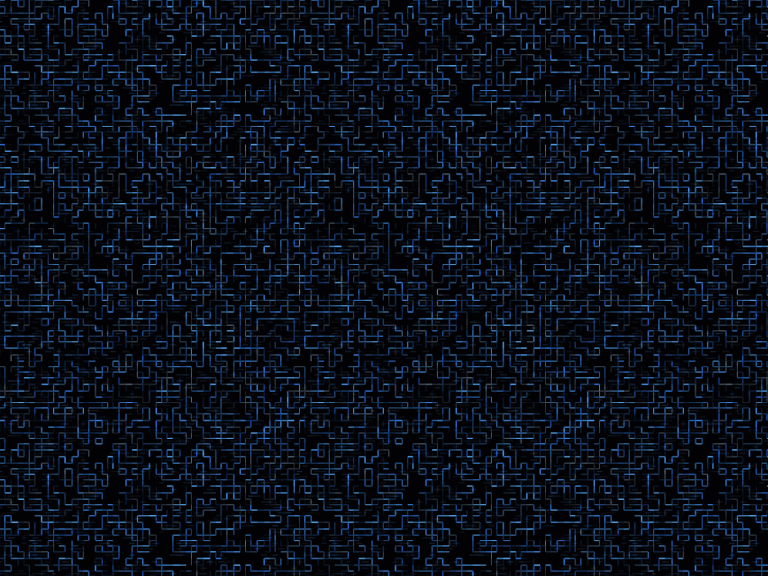
This pattern is drawn by a WebGL 2 fragment shader. Its source:

```glsl
#version 300 es
precision highp float;
// Dense maze of thin blue boxes, grids and stair steps on near black, repeating in tiles.

#define ROWS 96.0                // lattice cells over the canvas height
#define TILE vec2(50.0, 75.0)    // cells before the pattern repeats
#define LINE_WIDTH 0.17          // in cells
#define SOFTNESS 1.3             // filter width in pixels
#define VOID_LEVEL 0.2           // noise level below which cells stay empty
#define FAINT_SHARE 0.3          // share of other edges that glow faintly
#define FAINT_LIGHT 0.3
#define BACKGROUND vec3(0.008, 0.009, 0.016)
#define DEEP_BLUE vec3(0.10, 0.35, 0.80)
#define SKY_BLUE vec3(0.36, 0.70, 0.98)
#define PALE_GREY vec3(0.43, 0.49, 0.53)

uniform vec2 u_resolution;
out vec4 fragColor;

float hash(vec3 p) {
    p = fract(p * vec3(0.1031, 0.1030, 0.0973));
    p += dot(p, p.yzx + 33.33);
    return fract((p.x + p.y) * p.z);
}

float noise(vec2 p) {
    vec2 i = floor(p), f = fract(p);
    f = f * f * (3.0 - 2.0 * f);
    float low = mix(hash(vec3(i, 7.0)), hash(vec3(i + vec2(1, 0), 7.0)), f.x);
    float high = mix(hash(vec3(i + vec2(0, 1), 7.0)), hash(vec3(i + 1.0, 7.0)), f.x);
    return mix(low, high, f.y);
}

// One inside the populated areas, zero in the small dark voids
float populated(vec2 cell) {
    return step(VOID_LEVEL, noise(mod(cell, TILE) / 2.5));
}

// Random two-valued map of the cells; its contours form the closed boxes
float cellState(vec2 cell) {
    return populated(cell) * step(0.5, hash(vec3(mod(cell, TILE), 19.0)));
}

// Share of a filter of the given width around x that lies in [start, end]
float overlap(float start, float end, float x, float width) {
    float shared = min(end, x + 0.5 * width) - max(start, x - 0.5 * width);
    return clamp(shared / width, 0.0, 1.0);
}

// Light of the lattice edges in one direction; p.x runs along them, p.y across
vec3 edges(vec2 p, bool horizontal, float outline, float gaps,
           float blueTone, float greyShare, float seed, float filterWidth) {
    vec2 tile = horizontal ? TILE : TILE.yx;
    vec2 normal = horizontal ? vec2(0, 1) : vec2(1, 0);
    float line = floor(p.y + 0.5);
    float across = overlap(line - 0.5 * LINE_WIDTH, line + 0.5 * LINE_WIDTH, p.y, filterWidth);
    float row = mod(line, tile.y);
    float shift = floor(hash(vec3(row, 3.0, seed)) * 2.0);
    vec3 light = vec3(0.0);

    for (int k = -1; k <= 1; k++) {
        float start = floor(p.x) + float(k);
        float cell = mod(start, tile.x);
        float run = floor((cell + shift) / 2.0);
        vec2 node = horizontal ? vec2(cell, row) : vec2(row, cell);

        // Contour edges are bright, a few of the others faint
        float contour = outline * abs(cellState(node) - cellState(node - normal));
        contour *= step(gaps, hash(vec3(cell, row, seed + 1.0)));
        float faint = step(hash(vec3(cell, row, seed + 2.0)), FAINT_SHARE);
        float lit = max(contour, FAINT_LIGHT * faint * populated(node));

        // Hue and strength are shared by pairs of edges
        float tone = clamp(blueTone + 0.8 * (hash(vec3(run, row, seed + 3.0)) - 0.5), 0.0, 1.0);
        float grey = step(hash(vec3(run, row, seed + 4.0)), greyShare);
        vec3 hue = mix(mix(DEEP_BLUE, SKY_BLUE, tone), PALE_GREY, 0.85 * grey);
        float strength = mix(0.35, 1.1, hash(vec3(run, row, seed + 5.0))) * (1.0 - 0.3 * grey);
        strength *= mix(0.85, 1.15, fract((cell + shift) / 2.0) * 2.0);

        light += hue * strength * lit * overlap(start, start + 1.0, p.x, filterWidth);
    }
    return light * across;
}

void main() {
    float filterWidth = SOFTNESS * ROWS / u_resolution.y;
    vec2 p = mod(gl_FragCoord.xy / u_resolution.y * ROWS, TILE);

    // Slightly uneven spacing of rows and columns, periodic over the tile
    p += 0.12 * sin(6.2832 * p * vec2(11, 13) / TILE) + 0.08;

    // Main lattice: pale horizontal edges and deeper vertical ones
    vec3 rows = edges(p, true, 1.0, 0.04, 0.62, 0.16, 11.0, filterWidth);
    vec3 columns = edges(p.yx, false, 1.0, 0.12, 0.28, 0.2, 31.0, filterWidth);
    vec3 color = BACKGROUND + max(rows, columns);

    // Faint dashes between the main rows
    color += 0.8 * edges(p + 0.5, true, 0.0, 0.0, 0.5, 0.4, 51.0, filterWidth);

    fragColor = vec4(min(color, 1.0), 1.0);
}
```
